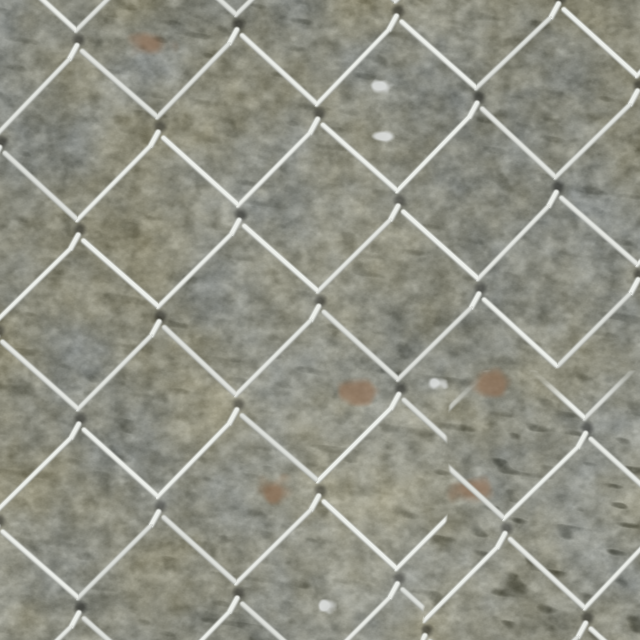
Reproduce this texture procedurally as a WebGL 2 fragment shader.

```glsl
#version 300 es
precision highp float;
// Galvanised chain-link mesh over blurred stony ground. Knots lie on a sheared
// staggered lattice; each sends one hooked wire up and one straight wire down
// to the right. A lower-right patch of the mesh is torn loose and displaced.
uniform vec2 u_resolution;
out vec4 outColor;

#define COLUMN_STEP 0.1248               // half of a mesh repeat across
#define ROW_STEP 0.2956                  // mesh repeat down
#define SHEAR 0.0885                     // rise of the rows to the right
#define FIRST_KNOT vec2(0.121, 0.941)
#define WIRE_RADIUS 0.0046
#define KNOT_JITTER 0.004
#define TORN_SHIFT vec2(0.043, -0.081)
#define GROUND_COLOR vec3(0.545, 0.55, 0.51)
#define WIRE_SHADE vec3(0.63, 0.64, 0.62)
#define WIRE_LIGHT vec3(0.93, 0.94, 0.92)
#define RUST_COLOR vec3(0.56, 0.42, 0.31)

float hash(vec2 p) {
    vec3 q = fract(p.xyx * vec3(0.1031, 0.1030, 0.0973));
    q += dot(q, q.yzx + 33.33);
    return fract((q.x + q.y) * q.z);
}

float noise(vec2 p) {
    vec2 i = floor(p), f = fract(p);
    f = f * f * (3.0 - 2.0 * f);
    return mix(mix(hash(i), hash(i + vec2(1, 0)), f.x),
               mix(hash(i + vec2(0, 1)), hash(i + vec2(1, 1)), f.x), f.y);
}

float fbm(vec2 p) {
    float sum = 0.0, gain = 0.5;
    for (int k = 0; k < 4; k++) {
        sum += gain * noise(p);
        p = mat2(1.6, 1.2, -1.2, 1.6) * p + 17.3;
        gain *= 0.55;
    }
    return sum;
}

// Irregular blots scattered on a grid; returns their coverage
float blots(vec2 p, float cells, float chance, float size, float seed) {
    vec2 g = p * cells, id = floor(g) + seed;
    vec2 center = 0.3 + 0.4 * vec2(hash(id + 3.7), hash(id + 8.1));
    vec2 d = (fract(g) - center) * vec2(0.8, 1.3);
    float r = length(d) + 0.12 * (noise(g * 9.0 + seed) - 0.5);
    return step(hash(id), chance) * (1.0 - smoothstep(0.3 * size, size, r));
}

vec3 ground(vec2 p) {
    float grain = fbm(p * vec2(48.0, 60.0) + 5.0) - 0.5;
    float fine = noise(p * vec2(120.0, 150.0)) - 0.5;
    float patches = fbm(p * 6.0 + 40.0) - 0.5;
    vec3 color = GROUND_COLOR + 0.27 * grain + 0.05 * fine + 0.13 * patches;
    color += 0.02 * (0.5 - p.y);
    // Warm and cool stains
    color += vec3(0.06, 0.02, -0.08) * (fbm(p * 9.0 + 71.0) - 0.42);
    // Dark horizontal flecks, denser at the lower right
    float corner = smoothstep(0.6, 0.8, p.x) * smoothstep(0.4, 0.3, p.y);
    float fleck = smoothstep(0.7, 0.95, noise(p * vec2(30.0, 68.0) + p.yx * 9.0));
    color -= fleck * (0.08 + 0.13 * corner);
    // Rust spots and pale litter
    color = mix(color, RUST_COLOR, 0.6 * blots(p, 6.0, 0.1, 0.2, 21.0));
    return mix(color, vec3(0.9, 0.91, 0.91), 0.8 * blots(p, 11.0, 0.045, 0.17, 58.0));
}

vec2 knot(vec2 id) {
    vec2 at = vec2(id.x * COLUMN_STEP, (id.y + 0.5 * mod(id.x, 2.0)) * ROW_STEP);
    at.y += SHEAR * at.x;
    return FIRST_KNOT + at + KNOT_JITTER * (vec2(hash(id), hash(id + 19.0)) - 0.5);
}

// Adds a wire to (coverage, highlight, knot shadow)
void addWire(inout vec3 mesh, vec2 p, vec2 a, vec2 b, float radius, float shine) {
    vec2 along = b - a, q = p - a;
    float h = clamp(dot(q, along) / dot(along, along), 0.0, 1.0);
    float soft = 0.0013 + 0.6 / u_resolution.y;
    float cover = 1.0 - smoothstep(-soft, soft, length(q - along * h) - radius);
    float side = dot(q, normalize(vec2(-along.y, along.x))) / radius;
    float light = shine * (1.0 - smoothstep(0.1, 1.5, abs(side - 0.15)));
    if (cover > mesh.x) mesh.xy = vec2(cover, light);
}

vec3 chainLink(vec2 p) {
    vec3 mesh = vec3(0.0);
    vec2 q = p - FIRST_KNOT;
    float column = floor(q.x / COLUMN_STEP);
    for (int i = -1; i <= 1; i++) for (int j = -1; j <= 1; j++) {
        float c = column + float(i), odd = mod(c, 2.0);
        vec2 id = vec2(c, round((q.y - SHEAR * q.x) / ROW_STEP - 0.5 * odd) + float(j));
        vec2 start = knot(id);
        vec2 upper = knot(id + vec2(1, odd)), lower = knot(id + vec2(1, odd - 1.0));
        vec2 bend = upper + vec2(-0.010, -0.032);
        float wear = 0.75 + 0.4 * hash(id + 4.0);
        addWire(mesh, p, start + vec2(0.0, 0.012), bend, WIRE_RADIUS * 0.9, wear);
        addWire(mesh, p, bend, upper + vec2(0.001, -0.012), WIRE_RADIUS * 1.05, 1.1);
        addWire(mesh, p, start + vec2(0.010, -0.021), lower + vec2(-0.002, 0.014),
                WIRE_RADIUS, 0.75 + 0.4 * hash(id + 11.0));
        float shadow = 1.0 - smoothstep(0.003, 0.014, length(p - start - vec2(0.004, -0.003)));
        mesh.z = max(mesh.z, shadow);
    }
    return mesh;
}

void main() {
    vec2 p = gl_FragCoord.xy / u_resolution;
    // The torn patch replaces the regular mesh inside its boundary
    float tearX = mix(0.655, 0.7, smoothstep(0.0, 0.17, p.y));
    float torn = smoothstep(-0.006, 0.006, p.x - tearX) * smoothstep(0.427, 0.417, p.y);
    float fade = mix(1.0, smoothstep(0.43, 0.36, p.y - 0.12 * (p.x - 0.85)), torn);
    vec3 mesh = torn > 0.5 ? chainLink(p - TORN_SHIFT) : chainLink(p);
    mesh.xz *= fade * abs(2.0 * torn - 1.0);
    vec3 color = ground(p) * (1.0 - 0.38 * mesh.z);
    color = mix(color, mix(WIRE_SHADE, WIRE_LIGHT, min(mesh.y, 1.0)), mesh.x);
    outColor = vec4(clamp(color, 0.0, 1.0), 1.0);
}
```
